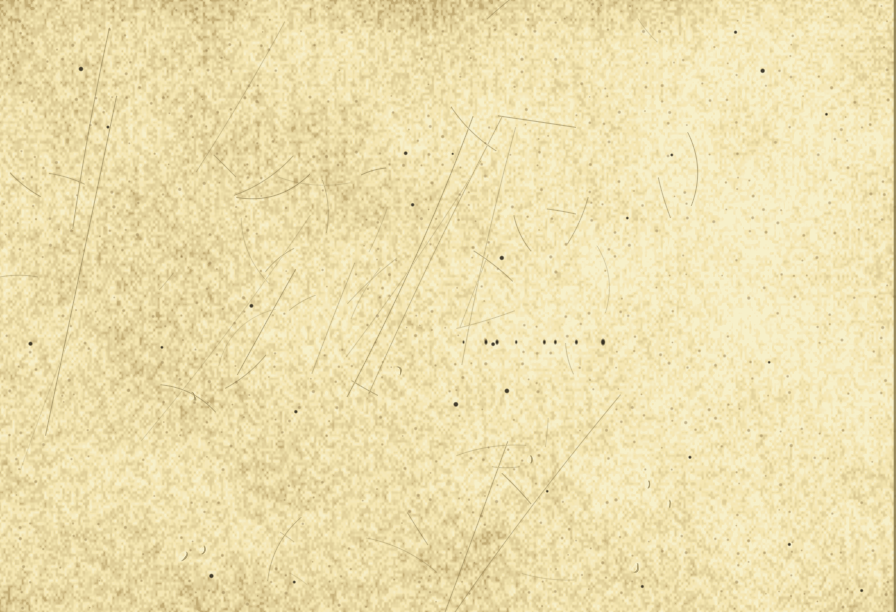
A WebGL 1 fragment shader for this texture:

```glsl
precision highp float;
// Aged cream paper: layered value noise gives the grain, a broad glow the shading.
// Bent scratches, hairs, specks, stains and embossed chips are scattered by hash.
// Lengths are in canvas heights; tone is in steps along a five colour ramp.

uniform vec2 u_resolution;

const vec3 SHADE = vec3(0.88, 0.81, 0.60);
const vec3 TAN = vec3(0.92, 0.86, 0.65);
const vec3 CREAM = vec3(0.96, 0.90, 0.69);
const vec3 PALE = vec3(0.96, 0.91, 0.73);
const vec3 LIGHT = vec3(0.97, 0.94, 0.79);
const vec3 DEEP = vec3(0.76, 0.67, 0.45);
const vec3 SCRATCH_COLOR = vec3(0.50, 0.44, 0.27);
const vec3 SPECK_COLOR = vec3(0.52, 0.42, 0.25);
const vec3 INK = vec3(0.13, 0.11, 0.07);

const float FINE_GRAIN = 3.1;
const float SOFT_GRAIN = 2.1;
const float BLOTCHES = 1.3;
const float GLOW = 1.6;
const float TONE_BIAS = -0.43;
const vec2 WEAR_CENTER = vec2(0.60, 0.55);
const vec2 WEAR_SPREAD = vec2(0.62, 0.55);
const int SCRATCHES = 13;
const int HAIRS = 44;
const int CHIPS = 8;
const int STAINS = 7;
const int DOTS = 8;

float hash(vec2 p) {
  return fract(sin(dot(p, vec2(127.1, 311.7))) * 43758.5453);
}

vec2 hash2(vec2 p) {
  return vec2(hash(p), hash(p + 17.3));
}

float noise(vec2 p) {
  vec2 i = floor(p), f = fract(p);
  f = f * f * (3.0 - 2.0 * f);
  float low = mix(hash(i), hash(i + vec2(1.0, 0.0)), f.x);
  float high = mix(hash(i + vec2(0.0, 1.0)), hash(i + 1.0), f.x);
  return mix(low, high, f.y);
}

// Antialiased coverage of a shape of half width w at distance d
float cover(float d, float w) {
  float px = 1.0 / u_resolution.y;
  return 1.0 - smoothstep(w - px, w + px, d);
}

vec2 turn(vec2 p, float a) {
  return vec2(cos(a) * p.x + sin(a) * p.y, cos(a) * p.y - sin(a) * p.x);
}

// Bent groove along x: dark line in x, lit rim in y
vec2 groove(vec2 q, float halfLength, float bend) {
  q.y += bend * (q.x * q.x - halfLength * halfLength * 0.5);
  q.x = max(abs(q.x) - halfLength, 0.0);
  return vec2(cover(length(q), 0.0006), cover(length(q + vec2(0.0, 0.004)), 0.0006));
}

// One jittered round speck in some cells of a grid
float specks(vec2 p, float cells, float share, float radius) {
  vec2 id = floor(p * cells);
  vec2 center = (id + 0.2 + 0.6 * hash2(id + cells)) / cells;
  float size = radius * mix(0.5, 1.3, hash(id + 5.7));
  return step(hash(id + 31.9), share) * cover(length(p - center), size);
}

vec3 paperRamp(float t) {
  vec3 c = mix(DEEP, SHADE, smoothstep(-3.2, -1.5, t));
  c = mix(c, TAN, clamp((t + 1.5) / 0.87, 0.0, 1.0));
  c = mix(c, CREAM, clamp((t + 0.63) / 0.71, 0.0, 1.0));
  c = mix(c, PALE, clamp((t - 0.08) / 0.69, 0.0, 1.0));
  return mix(c, LIGHT, clamp((t - 0.77) / 0.83, 0.0, 1.0));
}

void main() {
  vec2 p = gl_FragCoord.xy / u_resolution.y;
  vec2 uv = gl_FragCoord.xy / u_resolution;

  // Broad light and paper grain
  vec2 g = (uv - vec2(0.82, 0.56)) / vec2(0.30, 0.60);
  float tone = TONE_BIAS + GLOW * exp(-dot(g, g));
  tone -= 0.9 * smoothstep(0.93, 1.0, uv.y) + 0.5 * (1.0 - smoothstep(0.0, 0.25, uv.y));
  tone += FINE_GRAIN * (noise(p * vec2(270.0, 215.0)) - 0.5);
  tone += SOFT_GRAIN * (noise(p * vec2(135.0, 95.0) + 40.0) - 0.5);
  tone += BLOTCHES * (noise(p * 9.0 + 80.0) - 0.5);

  // Soft stains, mostly low on the sheet
  for (int i = 0; i < STAINS; i++) {
    vec2 r = hash2(vec2(float(i), 3.1));
    vec2 d = (p - vec2(0.65 + 0.35 * r.x, 0.08 + 0.32 * r.y)) / (0.014 + 0.012 * r.x);
    tone -= 0.8 * exp(-dot(d, d));
  }

  // Chips: lit face beside a shadowed edge
  float shadow = 0.0;
  for (int i = 0; i < CHIPS; i++) {
    vec2 r = hash2(vec2(float(i), 8.4));
    vec2 d = turn(p - vec2(0.2 + 0.9 * r.x, 0.06 + 0.36 * r.y), 1.1 + r.y);
    d += 0.004 * (noise(p * 90.0) - 0.5);
    d.y *= 1.9;
    float size = 0.005 + 0.007 * hash(r);
    float face = cover(length(d), size);
    tone += 1.3 * face;
    shadow = max(shadow, (1.0 - face) * cover(length(d + vec2(0.0, 0.005)), size));
  }

  // Long slanted scratches, then short hairs in every direction
  vec2 wear = vec2(0.0);
  for (int i = 0; i < SCRATCHES + HAIRS; i++) {
    vec2 id = vec2(float(i), 12.6);
    vec2 r = hash2(id + 2.0);
    vec2 center = WEAR_CENTER + WEAR_SPREAD * (hash2(id) + hash2(id + 50.0) - 1.0);
    bool isLong = i < SCRATCHES;
    float angle = isLong ? mix(0.88, 1.42, r.x) : 6.283 * r.x;
    float halfLength = isLong ? mix(0.08, 0.30, r.y) : mix(0.012, 0.065, r.y);
    float bend = (hash(id + 9.0) - 0.5) * (isLong ? 0.3 : 9.0);
    float strength = mix(0.25, 0.85, hash(id + 23.0));
    wear = max(wear, strength * groove(turn(p - center, angle), halfLength, bend));
  }
  vec3 color = paperRamp(tone + 1.0 * wear.y);
  color = mix(color, SCRATCH_COLOR, max(0.75 * wear.x, 0.6 * shadow));

  // Brown flecks and rare black specks
  color = mix(color, SPECK_COLOR, 0.45 * specks(p, 46.0, 0.22, 0.0019));
  color = mix(color, INK, 0.85 * specks(p + 3.0, 13.0, 0.13, 0.0028));

  // Uneven row of ink dots
  for (int i = 0; i < DOTS; i++) {
    vec2 r = hash2(vec2(float(i), 21.7));
    vec2 d = p - vec2(0.75 + 0.031 * (float(i) + 0.6 * r.x), 0.441);
    d.y *= 0.65;
    color = mix(color, INK, 0.9 * cover(length(d), 0.0012 + 0.0022 * r.y));
  }

  // Dark right rim of the sheet
  color = mix(color, SCRATCH_COLOR, 0.8 * smoothstep(0.9965, 0.9985, uv.x));
  gl_FragColor = vec4(color, 1.0);
}
```
